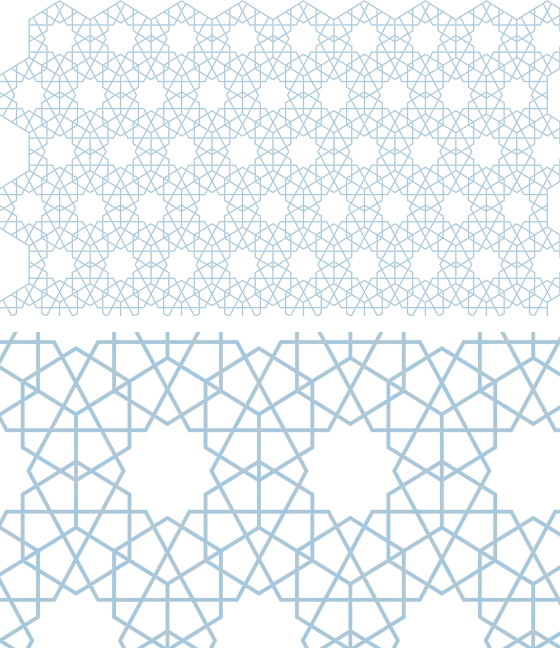
Top, the full canvas; bottom, a detail of the centre.
Reproduce this pattern procedurally as a Shadertoy shader.

```glsl
// Fine blue lattice of twelve-pointed stars in slightly tall hexagons, on white.

const vec3 PAPER = vec3(1.0);
const vec3 INK_BLUE = vec3(0.64, 0.78, 0.87);
const vec3 INK_GREY = vec3(0.69, 0.78, 0.83);
const float PITCH = 0.1929;               // cell width, in canvas heights
const float STRETCH = 1.071;              // vertical stretch of the hexagons
const vec2 ORIGIN = vec2(0.7674, 0.5201); // centre of cell (0, 0)
const float STAR_RADIUS = 0.208;          // star lines touch this circle, in cells
const float HALF_WIDTH = 0.0106;          // half of a stroke, in cells
const float SOFTNESS = 0.7;               // edge smoothing, in pixels
const float TINT_SCALE = 9.0;             // ink variation per cell
const vec2 COLUMNS = vec2(-3.6, 5.1);     // extent of the panel, in cells
const float TOP_ROW = 2.0;

const float PI = 3.14159;
const vec2 LATTICE = vec2(1.0, 1.73205);

vec2 direction(float angle) {
    return vec2(cos(angle), sin(angle));
}

// Gradient noise
vec2 hashGradient(vec2 cell) {
    float h = fract(sin(dot(cell, vec2(127.1, 311.7))) * 43758.5);
    return direction(2.0 * PI * h);
}

float gradientNoise(vec2 p) {
    vec2 i = floor(p), f = fract(p);
    vec2 u = f * f * (3.0 - 2.0 * f);
    vec2 e = vec2(1.0, 0.0);
    float a = dot(hashGradient(i), f);
    float b = dot(hashGradient(i + e.xy), f - e.xy);
    float c = dot(hashGradient(i + e.yx), f - e.yx);
    float d = dot(hashGradient(i + e.xx), f - e.xx);
    return mix(mix(a, b, u.x), mix(c, d, u.x), u.y);
}

// Centre of the nearest hexagon
vec2 nearestCell(vec2 p) {
    vec2 a = LATTICE * floor(p / LATTICE + 0.5);
    vec2 b = LATTICE * (floor(p / LATTICE) + 0.5);
    return distance(p, a) < distance(p, b) ? a : b;
}

bool insidePanel(vec2 center) {
    float row = center.y / (0.5 * LATTICE.y);
    return center.x > COLUMNS.x && center.x < COLUMNS.y && row < TOP_ROW + 0.5;
}

// Converts distance along a normal so strokes stay even under the stretch
float evenDistance(float d, vec2 normal) {
    return abs(d) / length(vec2(normal.x, normal.y / STRETCH));
}

// Twelve tangents, left open across the middle of the star
float starDistance(vec2 q) {
    float nearest = 1.0;
    float gap = STAR_RADIUS * tan(PI / 6.0);
    for (int i = 0; i < 12; i++) {
        vec2 n = direction(float(i) * PI / 6.0);
        float across = evenDistance(dot(q, n) - STAR_RADIUS, n);
        float along = abs(dot(q, vec2(-n.y, n.x)));
        nearest = min(nearest, length(vec2(across, max(gap - along, 0.0))));
    }
    return nearest;
}

// Sides of the hexagon that border a cell of the panel
float outlineDistance(vec2 q, vec2 center, bool present) {
    float nearest = 1.0;
    for (int i = 0; i < 6; i++) {
        vec2 n = direction(float(i) * PI / 3.0);
        if (present || insidePanel(center + n))
            nearest = min(nearest, evenDistance(0.5 - dot(q, n), n));
    }
    return nearest;
}

void mainImage(out vec4 fragColor, in vec2 fragCoord) {
    vec2 p = (fragCoord / iResolution.y - ORIGIN) / PITCH;
    p.y /= STRETCH;
    vec2 center = nearestCell(p);
    vec2 q = p - center;
    bool present = insidePanel(center);

    float d = outlineDistance(q, center, present);
    if (present) d = min(d, starDistance(q));

    float blur = SOFTNESS / (iResolution.y * PITCH);
    float stroke = 1.0 - smoothstep(HALF_WIDTH - blur, HALF_WIDTH + blur, d);
    float tint = smoothstep(-0.4, 0.4, gradientNoise(p * TINT_SCALE));
    vec3 ink = mix(INK_BLUE, INK_GREY, tint);
    fragColor = vec4(mix(PAPER, ink, stroke), 1.0);
}
```
